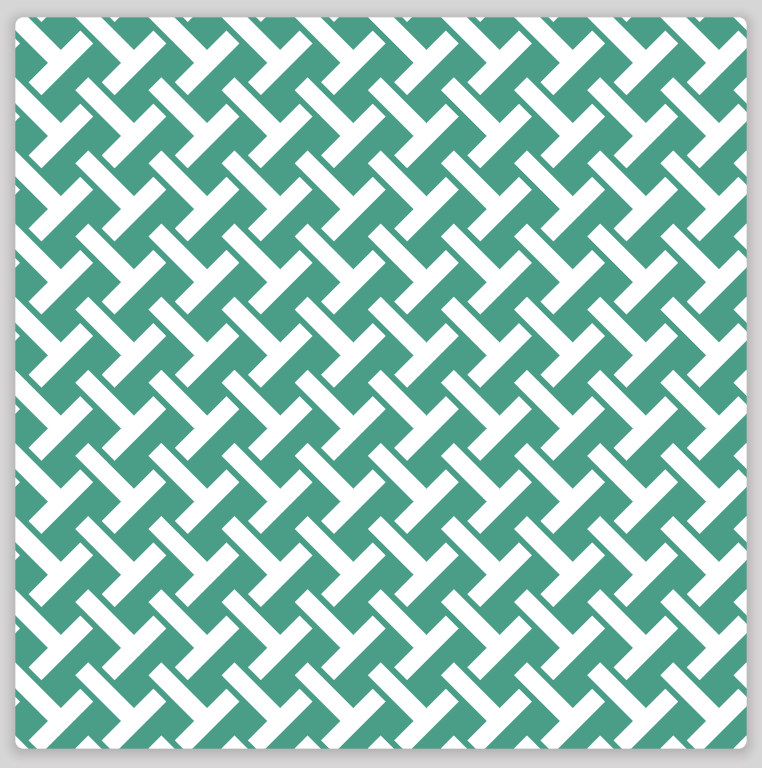
A Shadertoy shader for this pattern:

```glsl
// A rounded panel of slanted white T shapes on green, resting on grey with a soft shadow.
// Each T is the union of two boxes in a frame turned 45 degrees, repeated on a square lattice;
// neighbouring cells are searched because each T reaches beyond its own cell.

// Panel, in units of the canvas height
const float PANEL_SIZE    = 0.9522;
const float PANEL_RADIUS  = 0.0105;
const float PANEL_LIFT    = 0.0013;
const float SHADOW_DROP   = 0.0028;
const float SHADOW_BLUR   = 0.021;
const float SHADOW_WEIGHT = 0.27;

// T shape, in units of one repeat
const float REPEATS     = 10.0;
const vec2  ANCHOR      = vec2(0.622, 0.378);  // centre of the crossbar
const float HALF_STROKE = 0.125;
const float HALF_BAR    = 0.5;
const float STEM_LENGTH = 0.885;               // beyond the crossbar
const float TIP_RADIUS  = 0.008;

const vec3 GREEN = vec3(0.29, 0.62, 0.53);
const vec3 WHITE = vec3(1.0);
const vec3 GREY  = vec3(0.845, 0.84, 0.84);

float roundedBox(vec2 p, vec2 halfSize, float radius) {
    vec2 q = abs(p) - halfSize + radius;
    return length(max(q, 0.0)) + min(max(q.x, q.y), 0.0) - radius;
}

// Crossbar along the rising diagonal, stem towards the upper left
float slantedT(vec2 p) {
    vec2 q = vec2(p.x + p.y, p.y - p.x) * sqrt(0.5);
    float bar = roundedBox(q, vec2(HALF_BAR, HALF_STROKE), TIP_RADIUS);
    float halfStem = 0.5 * (STEM_LENGTH + HALF_STROKE);
    float stem = roundedBox(q - vec2(0.0, halfStem), vec2(HALF_STROKE, halfStem), TIP_RADIUS);
    return min(bar, stem);
}

float latticeOfT(vec2 p) {
    vec2 local = fract(p - ANCHOR + 0.5) - 0.5;
    float d = 1e3;
    for (int y = -1; y <= 1; y++)
        for (int x = -1; x <= 1; x++)
            d = min(d, slantedT(local - vec2(x, y)));
    return d;
}

// Coverage of a shape over one pixel
float fill(float d, float pixel) {
    return clamp(0.5 - d / pixel, 0.0, 1.0);
}

void mainImage(out vec4 fragColor, in vec2 fragCoord) {
    float pixel = 1.0 / iResolution.y;
    vec2 p = (fragCoord - 0.5 * iResolution.xy) * pixel - vec2(0.0, PANEL_LIFT);
    vec2 halfPanel = vec2(0.5 * PANEL_SIZE);

    // Backdrop and shadow
    float shadowDist = roundedBox(p + vec2(0.0, SHADOW_DROP), halfPanel, PANEL_RADIUS);
    float shadow = 1.0 - smoothstep(-SHADOW_BLUR, SHADOW_BLUR, shadowDist);
    vec3 color = GREY * (1.0 - SHADOW_WEIGHT * shadow);

    // Repeating T shapes, counted from the panel's lower left corner
    float tile = PANEL_SIZE / REPEATS;
    float shape = latticeOfT((p + halfPanel) / tile) * tile;
    vec3 pattern = mix(GREEN, WHITE, fill(shape, pixel));

    color = mix(color, pattern, fill(roundedBox(p, halfPanel, PANEL_RADIUS), pixel));
    fragColor = vec4(color, 1.0);
}
```
